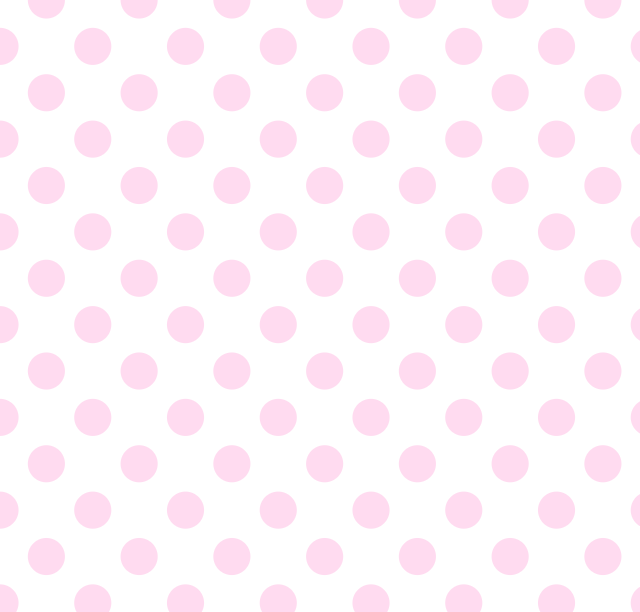
Give the GLSL for this pattern, as a Shadertoy shader.

```glsl
// Pale pink polka dots on white, set in staggered rows.
// Two square lattices of circles, offset by half a cell, are merged
// as distance fields and filled with a one-pixel smooth edge.

const float REPEATS_ACROSS = 6.9;   // cells over the canvas width
const float DOT_RADIUS = 0.2;       // in cells
const vec3 PAPER = vec3(1.0);
const vec3 PINK = vec3(1.0, 0.86, 0.94);

// Signed distance to circles centred on every whole-number point
float dotLattice(vec2 p, float radius) {
    return length(p - round(p)) - radius;
}

// Lattice joined with a copy moved by half a cell both ways
float staggeredDots(vec2 p, float radius) {
    return min(dotLattice(p, radius), dotLattice(p + 0.5, radius));
}

// Coverage of a shape, smoothed over the given width
float fill(float dist, float edge) {
    return clamp(0.5 - dist / edge, 0.0, 1.0);
}

void mainImage(out vec4 fragColor, in vec2 fragCoord) {
    // Cell units, anchored to the upper left corner
    float cellsPerPixel = REPEATS_ACROSS / iResolution.x;
    vec2 p = vec2(fragCoord.x, iResolution.y - fragCoord.y) * cellsPerPixel;

    // Whole points fall between dots, so shift by half a cell vertically
    float dist = staggeredDots(p + vec2(0.0, 0.5), DOT_RADIUS);

    fragColor = vec4(mix(PAPER, PINK, fill(dist, cellsPerPixel)), 1.0);
}
```
